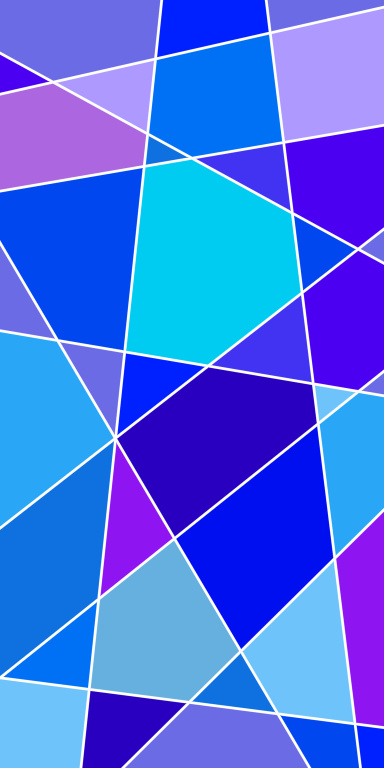
Write a Shadertoy shader that draws this background.

```glsl
// Stained-glass mosaic: long straight white lines cut the canvas into flat cells.
// Lines come in small families that shift and turn step by step; each line
// crossed advances the tone index, so neighbouring cells differ in colour.

#define LINE_HALF_WIDTH 0.0018
#define LINE_COLOR vec3(1.0)
#define TONES 16

const vec3 palette[TONES] = vec3[TONES](
    vec3(0.00, 0.06, 0.94), vec3(0.16, 0.00, 0.75), // deep blue, dark indigo
    vec3(0.00, 0.13, 1.00), vec3(0.26, 0.20, 0.95), // pure blue, indigo
    vec3(0.00, 0.80, 0.95), vec3(0.00, 0.44, 0.96), // cyan, azure
    vec3(0.06, 0.44, 0.88), vec3(0.16, 0.65, 0.96), // cobalt, light azure
    vec3(0.43, 0.77, 0.98), vec3(0.42, 0.42, 0.90), // sky, periwinkle
    vec3(0.30, 0.00, 0.95), vec3(0.00, 0.28, 0.94), // ultramarine, royal blue
    vec3(0.68, 0.60, 1.00), vec3(0.67, 0.40, 0.88), // lavender, orchid
    vec3(0.40, 0.69, 0.88), vec3(0.56, 0.08, 0.95)  // steel blue, violet
);

// Running state: distance to the nearest line and summed tone steps.
struct Mosaic { float edge; int tone; };

// Adds lines through start + k * shift, at angle + k * turn.
// A point on the positive side of line k gains toneStep + k * toneChange.
void addLines(inout Mosaic m, vec2 p, int count, vec2 start, vec2 shift,
              float angle, float turn, int toneStep, int toneChange) {
    for (int k = 0; k < count; k++) {
        float a = angle + float(k) * turn;
        vec2 normal = vec2(-sin(a), cos(a));
        float d = dot(p - start - float(k) * shift, normal);
        m.edge = min(m.edge, abs(d));
        if (d > 0.0) m.tone += toneStep + k * toneChange;
    }
}

void mainImage(out vec4 fragColor, in vec2 fragCoord) {
    // Centred coordinates in units of the canvas height
    vec2 p = (fragCoord - 0.5 * iResolution.xy) / iResolution.y;
    float pixel = 1.0 / iResolution.y;
    Mosaic m = Mosaic(1e3, 0);

    // Uprights, gentle rises, steepening falls, gentle falls, diagonals
    addLines(m, p, 2, vec2(-0.092, 0.0), vec2(0.25, 0.0), 1.466, 0.227, 7, 2);
    addLines(m, p, 2, vec2(0.0, 0.434), vec2(0.0, -0.140), 0.223, -0.053, 13, 5);
    addLines(m, p, 2, vec2(0.0, 0.294), vec2(0.0, -0.534), -0.501, -0.537, 15, 3);
    addLines(m, p, 2, vec2(0.0, 0.027), vec2(0.0, -0.442), -0.168, 0.039, 2, 11);
    addLines(m, p, 2, vec2(0.0, 0.007), vec2(0.0, -0.190), 0.662, 0.012, 1, 0);
    addLines(m, p, 1, vec2(0.0, -0.411), vec2(0.0), 0.780, 0.0, 8, 0);

    // Flat cell colour under smooth-edged lines
    float cell = smoothstep(-0.7 * pixel, 0.7 * pixel, m.edge - LINE_HALF_WIDTH);
    fragColor = vec4(mix(LINE_COLOR, palette[m.tone % TONES], cell), 1.0);
}
```
